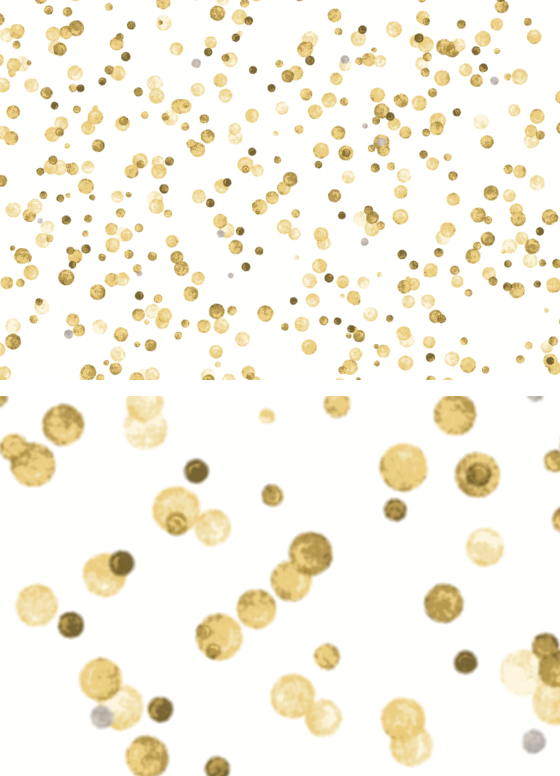
Top: the whole. Bottom: its middle third, enlarged.
A WebGL 2 fragment shader for this pattern:

```glsl
#version 300 es
precision highp float;
// Gold foil confetti: scattered round flecks, from pale gold to bronze, on white.

uniform vec2 u_resolution;
out vec4 fragColor;

// Lengths are fractions of the canvas height.
const vec3 PAPER      = vec3(1.00, 1.00, 0.995);
const vec3 BRONZE     = vec3(0.44, 0.36, 0.16);
const vec3 OLD_GOLD   = vec3(0.70, 0.58, 0.28);
const vec3 GOLD       = vec3(0.92, 0.80, 0.48);
const vec3 LIGHT_GOLD = vec3(0.95, 0.88, 0.67);
const vec3 CREAM      = vec3(0.99, 0.96, 0.86);
const vec3 SILVER     = vec3(0.76, 0.74, 0.75);

const float EDGE_SOFTNESS = 0.0026;
const float OPACITY       = 0.95;
const float SIZE_SPREAD   = 0.14;
const float SILVER_SHARE  = 0.05;
const float GRAIN_SCALE   = 210.0;
const float CRUMPLE_SCALE = 75.0;

// Each layer: cell size, chance of a fleck per cell, radius, mean tone.
const int LAYER_COUNT = 4;
const vec4 LAYERS[LAYER_COUNT] = vec4[](
    vec4(0.080, 0.50, 0.0186, 0.70),
    vec4(0.074, 0.13, 0.0070, 0.48),
    vec4(0.080, 0.50, 0.0182, 0.59),
    vec4(0.066, 0.40, 0.0108, 0.27));
const float TONE_SPREAD = 0.56;

vec3 hash3(vec3 p) {
    p = fract(p * vec3(0.1031, 0.1030, 0.0973));
    p += dot(p, p.yxz + 33.33);
    return fract((p.xxy + p.yxx) * p.zyx);
}

vec2 gradientAt(vec2 cell) {
    float angle = 6.2832 * hash3(vec3(cell, 7.0)).x;
    return vec2(cos(angle), sin(angle));
}

float gradientNoise(vec2 p) {
    vec2 i = floor(p), f = fract(p);
    vec2 u = f * f * f * (f * (f * 6.0 - 15.0) + 10.0);
    float a = dot(gradientAt(i), f);
    float b = dot(gradientAt(i + vec2(1, 0)), f - vec2(1, 0));
    float c = dot(gradientAt(i + vec2(0, 1)), f - vec2(0, 1));
    float d = dot(gradientAt(i + vec2(1, 1)), f - vec2(1, 1));
    return mix(mix(a, b, u.x), mix(c, d, u.x), u.y);
}

// Colour ramp of the metal, 0 = bronze to 1 = cream.
vec3 goldRamp(float tone) {
    vec3 color = mix(BRONZE, OLD_GOLD, smoothstep(0.0, 0.28, tone));
    color = mix(color, GOLD, smoothstep(0.28, 0.55, tone));
    color = mix(color, LIGHT_GOLD, smoothstep(0.60, 0.80, tone));
    return mix(color, CREAM, smoothstep(0.80, 1.0, tone));
}

// Tone shift inside a fleck: slanted light, a soft inner arc and a dim rim.
float fleckRelief(vec2 local, float angle) {
    vec2 light = vec2(cos(angle), sin(angle));
    float r = length(local);
    float slant = dot(local, light);
    float arc = exp(-pow((r - 0.52) / 0.16, 2.0)) * smoothstep(-0.1, 0.5, slant);
    return 0.09 * slant + 0.13 * arc - 0.07 * smoothstep(0.55, 0.95, r);
}

// Paints one jittered grid of flecks over the colour below.
vec3 paintLayer(vec3 color, vec2 p, vec4 layer, float seed, float foil) {
    float edge = max(EDGE_SOFTNESS, 0.75 / u_resolution.y);
    vec2 home = floor(p / layer.x);
    for (int y = -1; y <= 1; y++) {
        for (int x = -1; x <= 1; x++) {
            vec2 cell = home + vec2(x, y);
            vec3 place = hash3(vec3(cell + 50.0, seed));
            if (place.z > layer.y) continue;

            vec3 look = hash3(vec3(cell + 90.0, seed + 31.0));
            float radius = layer.z * (1.0 + SIZE_SPREAD * (2.0 * look.x - 1.0));
            vec2 offset = p - (cell + place.xy) * layer.x;
            float wobble = 0.0008 * foil;
            float dist = length(offset) - radius + wobble;

            float tone = layer.w + TONE_SPREAD * (look.y - 0.5);
            tone += fleckRelief(offset / radius, 6.2832 * look.z) + 0.24 * foil;
            vec3 metal = goldRamp(tone);
            float isSilver = step(fract(look.z * 17.0), SILVER_SHARE) * step(layer.z, 0.015);
            metal = mix(metal, SILVER + 0.1 * foil, 0.85 * isSilver);

            float cover = 1.0 - smoothstep(-edge, edge, dist);
            color = mix(color, metal, OPACITY * cover);
        }
    }
    return color;
}

void main() {
    vec2 p = gl_FragCoord.xy / u_resolution.y;
    float foil = gradientNoise(p * CRUMPLE_SCALE) + 0.7 * gradientNoise(p * GRAIN_SCALE);

    vec3 color = PAPER;
    for (int i = 0; i < LAYER_COUNT; i++) {
        color = paintLayer(color, p, LAYERS[i], 11.0 + 19.0 * float(i), foil);
    }
    fragColor = vec4(color, 1.0);
}
```
